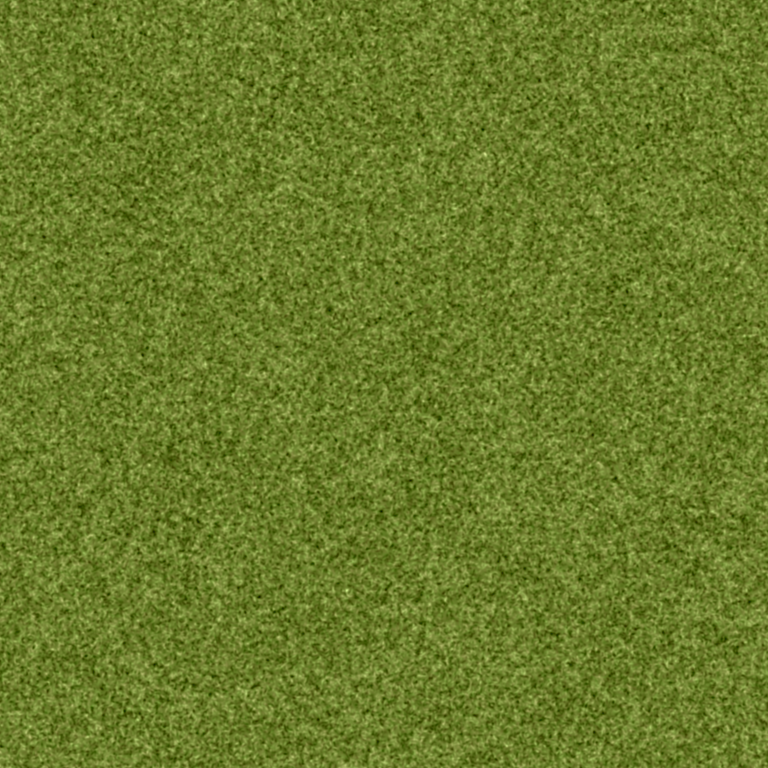
A Shadertoy shader for this texture:

```glsl
// Draws a closely mown lawn: fine, randomly turned grass blades with faint broad patches.
#define BLADE_CELLS 350.0
#define BLADE_LENGTH 0.95
#define BLADE_WIDTH 0.60
#define BLADE_CONTRAST 0.075
#define PATCH_CONTRAST 0.030
#define HUE_CONTRAST 0.010
#define MEAN_GREEN vec3(0.415, 0.486, 0.165)
#define LIGHT_SLOPE vec3(1.0, 1.0, 0.93)
#define DRY_SHIFT vec3(1.0, -0.35, 0.7)

// Four independent random values in 0..1 for a lattice cell
vec4 cellHash(vec2 cell) {
    uvec2 c = uvec2(ivec2(cell) + 4096);
    uvec4 h = uvec4(c.x, c.y, c.x ^ (c.y << 8), c.x + c.y * 57u);
    h = h * 1664525u + 1013904223u;
    h.x += h.y * h.w; h.y += h.z * h.x; h.z += h.x * h.y; h.w += h.y * h.z;
    h ^= h >> 16u;
    h.x += h.y * h.w; h.y += h.z * h.x; h.z += h.x * h.y; h.w += h.y * h.z;
    return vec4(h >> 8u) / 16777216.0;
}

// Smooth value noise in -1..1
float valueNoise(vec2 p) {
    vec2 cell = floor(p);
    vec2 f = fract(p);
    f = f * f * (3.0 - 2.0 * f);
    float low = mix(cellHash(cell).x, cellHash(cell + vec2(1, 0)).x, f.x);
    float high = mix(cellHash(cell + vec2(0, 1)).x, cellHash(cell + 1.0).x, f.x);
    return 2.0 * mix(low, high, f.y) - 1.0;
}

// Sum of soft, scattered blades: x is lightness, y is hue, both of unit deviation
vec2 bladeField(vec2 p) {
    vec2 home = floor(p);
    vec2 total = vec2(0.0);
    for (int j = -2; j <= 2; j++) {
        for (int i = -2; i <= 2; i++) {
            vec2 cell = home + vec2(i, j);
            vec4 place = cellHash(cell);
            vec4 tone = cellHash(cell + 1500.0);
            vec2 offset = p - cell - place.xy;
            float angle = 3.14159 * place.z;
            vec2 along = vec2(cos(angle), sin(angle));
            vec2 q = vec2(dot(offset, along), dot(offset, vec2(-along.y, along.x)));
            q /= vec2(BLADE_LENGTH, BLADE_WIDTH);
            total += (2.0 * tone.xy - 1.0) * exp(-dot(q, q));
        }
    }
    return total / sqrt(3.14159 * BLADE_LENGTH * BLADE_WIDTH / 6.0);
}

void mainImage(out vec4 fragColor, in vec2 fragCoord) {
    vec2 uv = fragCoord / iResolution.y;

    // Fine blades
    vec2 blades = bladeField(uv * BLADE_CELLS);

    // Faint patches, slightly wider than tall
    float patches = 0.30 * valueNoise(uv * vec2(9.0, 13.0) + 31.0)
                  + 0.35 * valueNoise(uv * vec2(24.0, 33.0) + 87.0)
                  + 0.45 * valueNoise(uv * vec2(62.0, 78.0) + 153.0);

    // Colour from lightness and dryness
    float light = BLADE_CONTRAST * blades.x + PATCH_CONTRAST * patches;
    vec3 color = MEAN_GREEN + LIGHT_SLOPE * light + DRY_SHIFT * HUE_CONTRAST * blades.y;
    fragColor = vec4(clamp(color, 0.0, 1.0), 1.0);
}
```
